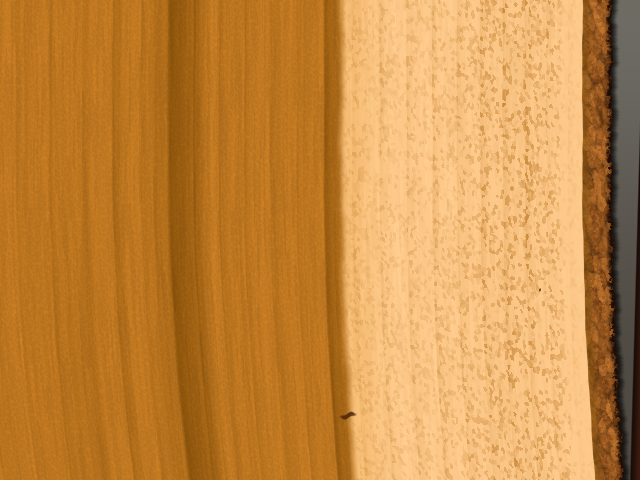
Write a Shadertoy shader that draws this texture.

```glsl
float hash(vec2 p) {
    p = fract(p * vec2(0.1031, 0.1137));
    p += dot(p, p.yx + 33.33);
    return fract((p.x + p.y) * p.x * 17.3);
}

// Returns distance to the nearest cell point and that cell's random value.
vec2 cellular(vec2 p) {
    vec2 base = floor(p);
    vec2 nearest = vec2(8.0, 0.0);
    for (int j = -1; j <= 1; j++) {
        for (int i = -1; i <= 1; i++) {
            vec2 cell = base + vec2(i, j);
            vec2 point = cell + vec2(hash(cell + 17.0), hash(cell + 71.0));
            float d = length(p - point);
            if (d < nearest.x) nearest = vec2(d, hash(cell + 131.0));
        }
    }
    return nearest;
}

float waves(float x, float seed) {
    return sin(x + seed) * 0.5 + sin(x * 2.3 + seed * 1.7) * 0.3 + sin(x * 5.1 + seed * 2.9) * 0.2;
}

float bump(float x, float center, float width) {
    float d = (x - center) / width;
    return exp(-d * d);
}

// Sideways sweep of the trunk toward the lower end.
float trunkBend(vec2 p) {
    float drop = max(0.65 - p.y, 0.0) / 0.65;
    return mix(0.045, 0.027, smoothstep(0.3, 0.8, p.x)) * drop * drop;
}

// Growth ring count: wide rings at the left, tighter toward the bark.
float ringPhase(float x) {
    float u = (x - 0.031) / 1.106;
    return u * 20.0 - 0.8 * sin(3.1416 * u) - 0.22 * sin(9.4248 * u);
}

// Sharp left edge that fades to the right, with a strength per ring.
float ringLine(float phase, float falloff) {
    float f = fract(phase);
    float strength = mix(0.45, 1.0, hash(vec2(floor(phase) + 40.0, 7.0)));
    return strength * exp(-f * falloff) * smoothstep(0.0, 0.07, f);
}

vec3 heartwood(float x, vec2 p, float phase) {
    vec3 light = vec3(0.79, 0.495, 0.145);
    vec3 dark = vec3(0.55, 0.33, 0.045);
    float fibre = cellular(vec2(x * 210.0, p.y * 9.0)).y - 0.5;
    float grain = cellular(vec2(x * 190.0 + p.y * 50.0, p.y * 140.0)).x - 0.5;
    float shade = 0.13 + 0.5 * ringLine(phase, 4.5) + 0.08 * waves(x * 75.0, 2.0);
    shade += 0.16 * ringLine(phase * 2.7 + 0.3, 5.0);
    shade += 0.72 * smoothstep(0.348, 0.358, x) * (1.0 - smoothstep(0.365, 0.44, x));
    shade += 0.22 * smoothstep(0.316, 0.323, x) * (1.0 - smoothstep(0.348, 0.358, x));
    shade += 0.38 * smoothstep(0.672, 0.68, x);
    shade += 0.13 * bump(x, 0.15, 0.055) * smoothstep(0.7, 0.3, p.y);
    return mix(light, dark, clamp(shade, 0.0, 1.1)) * (1.0 + 0.06 * fibre + 0.09 * grain);
}

vec3 sapwood(float x, vec2 p, float phase) {
    vec3 color = mix(vec3(0.96, 0.735, 0.45), vec3(0.995, 0.79, 0.545), smoothstep(0.7, 0.83, x));
    float fleck = cellular(vec2(x * 170.0, p.y * 115.0 + x * 35.0)).y;
    float fibre = cellular(vec2(x * 150.0, p.y * 11.0)).y;
    float speckled = 0.25 + 0.55 * bump(x, 1.08, 0.12) + 0.6 * ringLine(phase, 2.5);
    float shade = 0.55 * ringLine(phase, 6.0) + speckled * smoothstep(0.5, 1.0, fleck);
    shade += 0.2 * (fibre - 0.5) + 0.12 * bump(x, 1.07, 0.09);
    shade *= 1.0 - 0.75 * smoothstep(1.16, 1.18, x);
    return color - vec3(0.13, 0.16, 0.2) * shade;
}

vec3 bark(vec2 p, float across) {
    vec2 chip = cellular(vec2(p.x * 75.0 + p.y * 12.0, p.y * 34.0));
    float grit = cellular(p * 190.0).y;
    vec3 color = mix(vec3(0.43, 0.23, 0.07), vec3(0.74, 0.45, 0.18), chip.y * 0.6 + grit * 0.4);
    color *= 1.05 - 0.3 * smoothstep(0.4, 0.9, chip.x);
    color = mix(color, vec3(0.5, 0.32, 0.05), 0.5 * bump(across, 0.1, 0.14));
    return mix(color, vec3(0.12, 0.05, 0.02), smoothstep(0.76, 0.99, across + 0.16 * (grit - 0.5)));
}

vec3 backdrop(vec2 p, float gap) {
    vec3 color = mix(vec3(0.31, 0.29, 0.26), vec3(0.43, 0.42, 0.39), smoothstep(0.2, 1.0, p.y));
    color *= mix(0.3, 1.0, smoothstep(0.0, 0.016, gap));
    float stripEdge = 1.313 + 0.028 * p.y;
    vec3 strip = mix(vec3(0.1, 0.045, 0.025), vec3(0.24, 0.11, 0.06), smoothstep(0.0, 0.02, p.x - stripEdge));
    return mix(color, strip, smoothstep(-0.002, 0.002, p.x - stripEdge));
}

// Tilted soft-edged dark mark.
float blemish(vec2 p, vec2 center, vec2 size) {
    vec2 d = p - center;
    d.y -= d.x * 0.25 + 0.002 * sin(d.x * 260.0);
    return 1.0 - smoothstep(0.55, 1.1, length(d / size));
}

void mainImage(out vec4 fragColor, in vec2 fragCoord) {
    vec2 p = fragCoord / iResolution.xy * vec2(4.0 / 3.0, 1.0);
    float x = p.x - trunkBend(p);
    float phase = ringPhase(x + 0.0012 * waves(p.y * 9.0, x * 6.0));

    // Two wood zones meet at a soft stain line.
    float stain = x - 0.709 + 0.003 * waves(p.y * 19.0, 1.0);
    vec3 color = mix(heartwood(x, p, phase), sapwood(x, p, phase), smoothstep(-0.008, 0.014, stain));
    color = mix(color, vec3(0.28, 0.14, 0.03), 0.85 * blemish(p, vec2(0.725, 0.134), vec2(0.019, 0.006)));
    color = mix(color, vec3(0.3, 0.15, 0.05), 0.8 * blemish(p, vec2(1.125, 0.396), vec2(0.003)));

    // Rough bark in front of the backdrop.
    float inner = 1.2135 + 0.0012 * waves(p.y * 23.0, 4.0);
    float outer = 1.275 + 0.003 * waves(p.y * 48.0, 3.0) + 0.0015 * waves(p.y * 170.0, 5.0);
    float across = (x - inner) / (outer - inner);
    color = mix(color, bark(p, across), smoothstep(-0.0015, 0.0015, x - inner));
    color = mix(color, backdrop(p, x - outer), smoothstep(-0.0015, 0.0015, x - outer));
    fragColor = vec4(clamp(color, 0.0, 1.0), 1.0);
}
```
